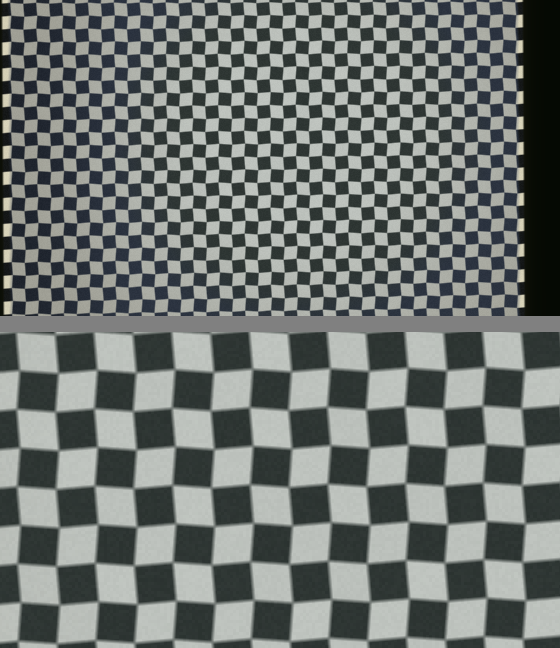
Top, the full canvas; bottom, a detail of the centre.
This pattern is drawn by a Shadertoy shader. Its source:

```glsl
// A softly lit checkerboard of alternately tilted dark squares, ending in a black margin.

// Geometry in canvas heights; board coordinates in cells
const float COLUMN_PITCH = 0.04097;
const float COLUMN_START = 0.037;    // first full column at mid height
const float COLUMN_LEAN  = 0.006;
const float ROW_PITCH    = 0.04104;
const float ROW_TAPER    = 0.00046;  // rows narrow toward the right
const float ROW_CENTER   = 0.5995;   // middle of row zero
const float ROW_SLOPE    = 0.0071;
const float TILT         = 0.04;     // corner shift that turns the squares
const float SOFTNESS     = 0.055;    // half width of a blurred edge
const float BOARD_LEFT   = -0.68;
const float BOARD_RIGHT  = 39.55;
const float FULL_COLUMNS = 39.0;

// Lighting
const vec2  LIGHT_POS    = vec2(0.95, 0.55);
const float CELL_VARIATION = 0.02;
const float GRAIN        = 0.022;
const float GRAIN_SCALE  = 300.0;    // grains per canvas height

const vec3 LIGHT_CENTER = vec3(0.74, 0.76, 0.74);
const vec3 LIGHT_OUTER  = vec3(0.63, 0.63, 0.59);
const vec3 DARK_CENTER  = vec3(0.18, 0.21, 0.20);
const vec3 DARK_OUTER   = vec3(0.17, 0.20, 0.25);
const vec3 RIM_LIGHT    = vec3(0.84, 0.82, 0.72);
const vec3 RIM_DARK     = vec3(0.08, 0.09, 0.09);
const vec3 MARGIN       = vec3(0.02, 0.035, 0.012);

float hash21(vec2 p) {
    vec3 q = fract(p.xyx * vec3(0.1031, 0.1030, 0.0973));
    q += dot(q, q.yzx + 33.33);
    return fract((q.x + q.y) * q.z);
}

// Triangle wave: zero at integers, +0.5 in even cells, -0.5 in odd cells
vec2 triangle(vec2 t) {
    return 0.5 - abs(mod(t + 0.5, 2.0) - 1.0);
}

vec2 boardCoords(vec2 p) {
    float column = (p.x + COLUMN_LEAN * (p.y - 0.5) - COLUMN_START) / COLUMN_PITCH;
    float rowMiddle = ROW_CENTER + ROW_SLOPE * p.x;
    float row = (p.y - rowMiddle) / (ROW_PITCH - ROW_TAPER * p.x) + 0.5;
    return vec2(column, row);
}

void mainImage(out vec4 fragColor, in vec2 fragCoord) {
    vec2 p = fragCoord / iResolution.y;
    float pixel = 1.0 / (iResolution.y * COLUMN_PITCH);
    float soft = max(SOFTNESS, 0.6 * pixel);

    // Zigzag grid lines keep dark cells square and shear the light ones
    vec2 board = boardCoords(p);
    vec2 zigzag = 2.0 * TILT * triangle(board - 0.5);
    vec2 cell = board + vec2(-zigzag.y, zigzag.x);
    vec2 side = clamp(triangle(cell) / soft, -1.0, 1.0);
    float lightMask = 0.5 - 0.5 * side.x * side.y;

    // Light falls off and warms toward the outside
    float outer = smoothstep(0.25, 0.95, length(p - LIGHT_POS));
    vec3 light = mix(LIGHT_CENTER, LIGHT_OUTER, outer);
    vec3 dark = mix(DARK_CENTER, DARK_OUTER, smoothstep(0.1, 0.6, outer));
    dark *= 1.0 - 0.3 * smoothstep(0.45, 0.05, p.x);

    // The cut-off end columns have brighter and deeper tones
    float rim = smoothstep(0.0, 0.3, max(-cell.x, cell.x - FULL_COLUMNS));
    light = mix(light, RIM_LIGHT, rim);
    dark = mix(dark, RIM_DARK, rim);
    vec3 color = mix(dark, light, lightMask);

    // Slight differences between cells, then fine grain
    color *= 1.0 + CELL_VARIATION * (hash21(floor(cell) + 64.0) - 0.5);
    color += GRAIN * (hash21(floor(p * GRAIN_SCALE)) - 0.5);

    // Black margins beyond both ends of the board
    float inside = min(board.x - BOARD_LEFT, BOARD_RIGHT - board.x);
    float boardMask = smoothstep(-2.0 * soft, 2.0 * soft, inside);
    float glow = 0.04 * exp(-2.0 * max(-inside, 0.0));
    color = mix(MARGIN + glow * vec3(1.0, 0.8, 0.5), color, boardMask);

    fragColor = vec4(clamp(color, 0.0, 1.0), 1.0);
}
```
